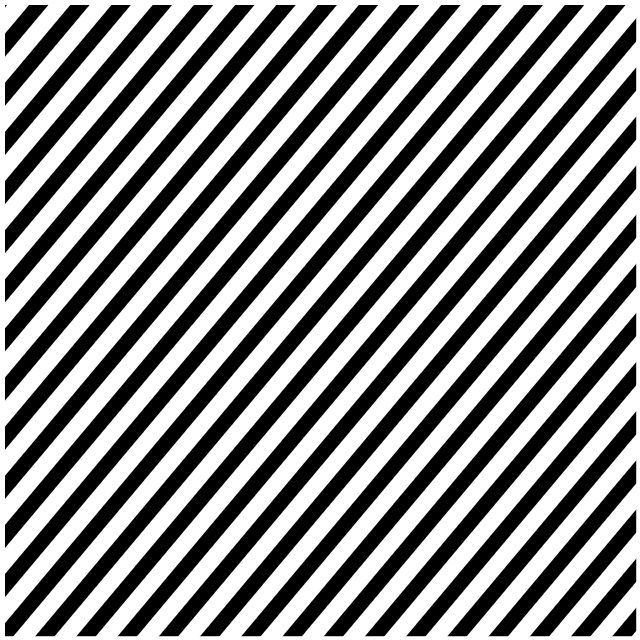
This pattern is drawn by a Shadertoy shader. Its source:

```glsl
// Diagonal black stripes on white, inset in a thin white margin.
// Stripes are the distance to evenly spaced parallel lines, repeated with
// fract; a box mask trims them, and both edges are smoothed over one pixel.

const vec3 PAPER = vec3(1.0);
const vec3 INK = vec3(0.0);

const float STRIPE_ANGLE = radians(50.0); // slope above horizontal
const float STRIPE_PERIOD = 0.04934;      // spacing across the stripes
const float STRIPE_FILL = 0.47;           // inked part of each period
const float STRIPE_SHIFT = 0.002;         // first centre line from top left

const vec2 FRAME_MIN = vec2(0.0078, 0.0059);
const vec2 FRAME_MAX = vec2(0.9941, 0.9922);

// Signed distance to the nearest stripe, negative inside.
float stripeDistance(vec2 p, float angle, float period, float fill, float shift) {
    float across = dot(p, vec2(sin(angle), -cos(angle))) - shift;
    float fromCentre = abs(fract(across / period + 0.5) - 0.5) * period;
    return fromCentre - 0.5 * fill * period;
}

// Signed distance to a box given by two corners, negative inside.
float boxDistance(vec2 p, vec2 lo, vec2 hi) {
    vec2 d = abs(p - 0.5 * (lo + hi)) - 0.5 * (hi - lo);
    return max(d.x, d.y);
}

// Share of a pixel covered by a shape.
float coverage(float dist, float pixel) {
    return clamp(0.5 - dist / pixel, 0.0, 1.0);
}

void mainImage(out vec4 fragColor, in vec2 fragCoord) {
    vec2 uv = fragCoord / iResolution.xy;
    float pixel = 1.0 / min(iResolution.x, iResolution.y);

    // Stripes are measured from the top left corner.
    float stripe = stripeDistance(uv - vec2(0.0, 1.0), STRIPE_ANGLE,
                                  STRIPE_PERIOD, STRIPE_FILL, STRIPE_SHIFT);
    float frame = boxDistance(uv, FRAME_MIN, FRAME_MAX);

    float ink = coverage(stripe, pixel) * coverage(frame, pixel);
    fragColor = vec4(mix(PAPER, INK, ink), 1.0);
}
```
